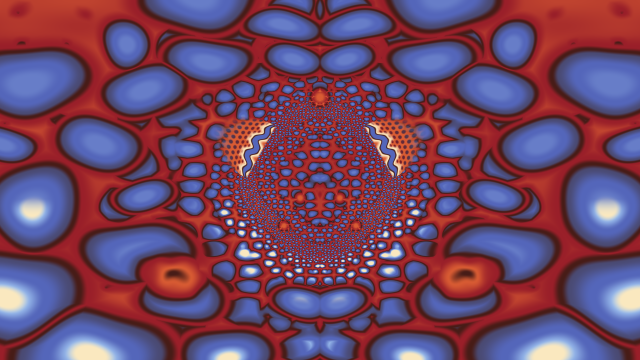
A Shadertoy shader for this pattern:

```glsl
#define RIM_RADIUS 0.19
#define RIM_WAVE 0.012
#define CELL_GROWTH 0.43
#define CELL_MIN 0.009
#define CELL_GAP 0.35
#define EYE_TOP vec2(0.125, 0.153)
#define EYE_BASE vec2(0.208, 0.005)
#define EYE_WIDTH 0.15
#define RING_SIZE vec2(0.5, 0.35)
#define SAMPLES 2

const vec3 EMBER = vec3(0.85, 0.36, 0.20);
const vec3 RED = vec3(0.60, 0.12, 0.16);
const vec3 DARK = vec3(0.28, 0.11, 0.09);
const vec3 SLATE = vec3(0.29, 0.29, 0.45);
const vec3 BLUE = vec3(0.33, 0.40, 0.73);
const vec3 PALE = vec3(0.62, 0.76, 0.94);
const vec3 CREAM = vec3(0.98, 0.91, 0.75);

// Large outer lobes: centre, radii
const vec4 LOBES[12] = vec4[12](
    vec4(0.645, -0.49, 0.215, 0.12), vec4(0.866, -0.326, 0.20, 0.12),
    vec4(0.79, -0.07, 0.12, 0.115), vec4(0.81, 0.275, 0.16, 0.09),
    vec4(0.542, 0.385, 0.06, 0.065), vec4(0.335, 0.51, 0.15, 0.09),
    vec4(0.10, 0.426, 0.10, 0.04), vec4(0.32, 0.333, 0.115, 0.055),
    vec4(0.264, -0.49, 0.12, 0.075), vec4(0.62, 0.10, 0.11, 0.07),
    vec4(0.515, -0.20, 0.15, 0.075), vec4(0.89, 0.10, 0.09, 0.045));

// Small flares: centre, radius
const vec3 FLARES[3] = vec3[3](
    vec3(0.0, 0.23, 0.035), vec3(0.055, -0.05, 0.022), vec3(0.1, -0.127, 0.02));

vec2 hash2(vec2 p) {
    p = vec2(dot(p, vec2(127.1, 311.7)), dot(p, vec2(269.5, 183.3)));
    return fract(sin(p) * 43758.5453);
}

float noise(vec2 p) {
    vec2 i = floor(p), f = fract(p);
    f = f * f * (3.0 - 2.0 * f);
    vec2 e = vec2(0.0, 1.0);
    return mix(mix(hash2(i).x, hash2(i + e.yx).x, f.x),
               mix(hash2(i + e).x, hash2(i + e.yy).x, f.x), f.y);
}

// Border distance averaged with centre distance gives rounded cells
float cells(vec2 p) {
    vec2 i = floor(p), f = fract(p);
    float near = 8.0, next = 8.0;
    for (int y = -1; y <= 1; y++)
    for (int x = -1; x <= 1; x++) {
        vec2 g = vec2(x, y);
        float d = length(g + 0.15 + 0.7 * hash2(i + g) - f);
        next = min(next, max(near, d));
        near = min(near, d);
    }
    return 0.5 * (next - near) + 0.45 - 0.65 * near;
}

// Cells that shrink toward the rim, blended between octaves
float shrinkingCells(vec2 q, float rim) {
    float size = rim > 0.0 ? CELL_GROWTH * rim : 0.004 - 0.25 * rim;
    float octave = log2(clamp(size, CELL_MIN, 0.16));
    float level = floor(octave);
    vec2 p = q * vec2(0.8, 1.15) * exp2(-level);
    float h = mix(cells(p), cells(p * 0.5), smoothstep(0.2, 0.8, octave - level));
    return h - CELL_GAP + 0.05 * smoothstep(0.0, 0.1, rim);
}

// Keeps the two highest lobe values
void addLobe(inout vec2 top, vec2 q, vec2 centre, vec2 radii) {
    float h = 0.6 * (1.0 - length((q - centre) / radii));
    top = vec2(max(top.x, h), max(top.y, min(top.x, h)));
}

// Outer lobes and an inner ring, with a seam kept open between neighbours
float lobes(vec2 q) {
    q += 0.009 * sin(q.yx * 23.0 + vec2(0.0, 1.5));
    vec2 top = vec2(-9.0);
    for (int i = 0; i < 12; i++) addLobe(top, q, LOBES[i].xy, LOBES[i].zw);
    for (int i = 0; i < 5; i++) {
        float angle = 0.17 + 0.765 * float(i), odd = float(i % 2);
        vec2 centre = RING_SIZE * abs(vec2(sin(angle), 1.0)) * vec2(1.0, cos(angle));
        addLobe(top, q, centre * mix(0.97, 1.2, odd), mix(vec2(0.075, 0.04), vec2(0.11, 0.065), odd));
    }
    return min(top.x, top.x - top.y - 0.09);
}

vec3 cellColour(float h, float heat, float glow) {
    vec3 c = mix(RED, EMBER, heat * (1.0 - smoothstep(-0.32, -0.09, h)));
    c = mix(c, DARK, smoothstep(-0.09, -0.02, h));
    c = mix(c, SLATE, smoothstep(-0.01, 0.06, h));
    c = mix(c, BLUE, smoothstep(0.05, 0.24, h));
    c = mix(c, PALE, max(glow, 0.25) * smoothstep(0.27, 0.45, h));
    return mix(c, CREAM, glow * smoothstep(0.39, 0.49, h));
}

// Leaning eye: winding blue spine inside a fiery net
vec3 addEye(vec3 base, vec2 q) {
    vec2 axis = EYE_BASE - EYE_TOP;
    vec2 side = normalize(vec2(-axis.y, axis.x));
    vec2 rel = q - EYE_TOP;
    float t = dot(rel, axis) / dot(axis, axis), s = dot(rel, side);
    float arch = max(4.0 * t * (1.0 - t), 0.0);
    float width = EYE_WIDTH * pow(arch, 0.6) + 0.0001;
    float spine = 0.021 * arch + 0.008 * sqrt(arch) * sin(t * 22.0);
    float slope = cos(t * 22.0);
    float d = abs(s - spine) / sqrt(1.0 + slope * slope) - 0.009 * sqrt(arch);
    float rings = 5.0 * log(1.0 + 40.0 * max(s - 0.018 * arch, 0.0));
    vec2 net = vec2(fract(rings), fract(t * 11.0 + 0.5 * floor(rings))) - 0.5;
    float hole = 1.0 - smoothstep(0.2, 0.45, length(net));
    vec3 c = mix(CREAM, EMBER, smoothstep(0.002, 0.018, d));
    vec3 pit = mix(RED * 0.8, mix(DARK, SLATE, 0.6), smoothstep(0.2, 0.7, s / width));
    c = mix(c, pit, hole * smoothstep(0.003, 0.016, d));
    c = mix(mix(BLUE, DARK, smoothstep(-0.003, 0.0, d)), c, smoothstep(0.0, 0.003, d));
    float mask = smoothstep(-0.006, 0.0, s) * (1.0 - smoothstep(0.5, 1.0, s / width));
    return mix(base, c, mask * smoothstep(0.0, 0.1, arch));
}

vec3 render(vec2 p) {
    vec2 q = vec2(abs(p.x), p.y);
    float r = length(q);
    float rim = r - RIM_RADIUS - RIM_WAVE * cos(4.0 * atan(q.x, q.y));
    float lobe = lobes(q);
    float small = shrinkingCells(q, rim) - 0.5 * smoothstep(0.54, 0.68, r);
    float h = max(lobe, min(small, -lobe - 0.2));

    // Glowing cores lie in the lower half
    float band = smoothstep(0.2, 0.24, r) * (1.0 - smoothstep(0.31, 0.35, r));
    float low = 1.0 - smoothstep(-0.1, -0.03, q.y);
    float outer = max(smoothstep(0.6, 0.74, r), 1.0 - smoothstep(-0.45, -0.4, q.y));
    h += 0.14 * band * low * smoothstep(0.08, 0.22, h);

    // Ember ring with a dark heart, and small flares
    vec2 bent = q + 0.02 * (noise(q * 22.0) - 0.5);
    float flare = length((bent - vec2(0.403, -0.264)) / vec2(0.1, 0.065));
    h = min(h, 0.5 * (flare - 1.0));
    float heat = 0.1 + 0.7 * noise(q * vec2(6.0, 14.0) + 3.0);
    heat = max(heat, 1.0 - smoothstep(0.6, 1.2, flare));
    for (int i = 0; i < 3; i++) {
        float spot = length(q - FLARES[i].xy) / FLARES[i].z;
        h = min(h, 0.5 * (spot - 0.8));
        heat = max(heat, 1.0 - smoothstep(0.5, 1.2, spot));
    }
    vec3 c = cellColour(h, heat, low * max(band, outer));
    c = mix(DARK, c, smoothstep(0.08, 0.42, flare));
    return addEye(c, q);
}

void mainImage(out vec4 fragColor, in vec2 fragCoord) {
    vec3 sum = vec3(0.0);
    for (int i = 0; i < SAMPLES * SAMPLES; i++) {
        vec2 offset = (vec2(i % SAMPLES, i / SAMPLES) + 0.5) / float(SAMPLES) - 0.5;
        sum += render((fragCoord + offset - 0.5 * iResolution.xy) / iResolution.y);
    }
    fragColor = vec4(sum / float(SAMPLES * SAMPLES), 1.0);
}
```
